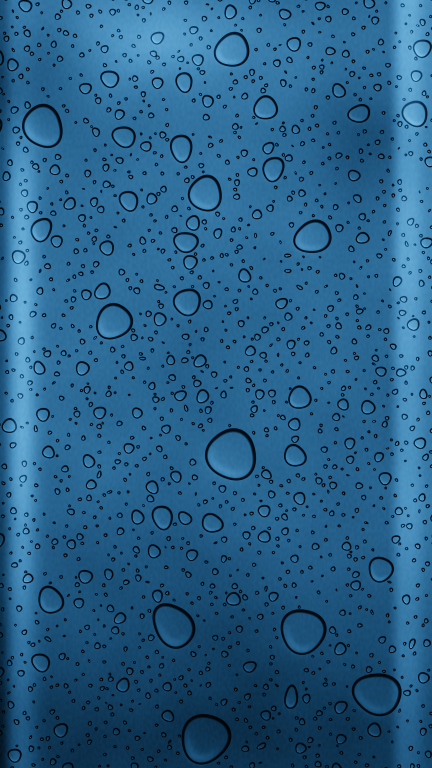
Reproduce this texture procedurally as a Shadertoy shader.

```glsl
// Water drops on a blue metal sheet with a bright fold along each side.
// Five jittered, rotated grids hold drops from large to tiny; a small drop is
// dropped when a larger one is in its way. One tone value drives the colour.

const int LAYERS = 5;
const float LARGEST_CELL = 0.32;
const float CELL_RATIO = 0.54;
const vec2 LIGHT_SIDE = vec2(-0.5, -0.866);

struct Drop {
    vec2 offset;   // from the drop centre to the point
    float radius;
    float dist;    // signed distance to the outline
};

vec3 hash3(vec2 p) {
    vec3 q = fract(p.xyx * vec3(0.1031, 0.103, 0.0973));
    q += dot(q, q.yxz + 33.33);
    return fract((q.xxy + q.yzz) * q.zyx);
}

mat2 rotation(float a) {
    float c = cos(a), s = sin(a);
    return mat2(c, s, -s, c);
}

float bump(float x, float center, float width) {
    float d = (x - center) / width;
    return exp(-d * d);
}

float cornerSlope(vec2 cell, vec2 corner, vec2 f) {
    float a = 6.2832 * hash3(cell + corner).x;
    return dot(vec2(cos(a), sin(a)), f - corner);
}

float gradientNoise(vec2 p) {
    vec2 i = floor(p), f = fract(p);
    vec2 u = f * f * f * (f * (f * 6.0 - 15.0) + 10.0);
    float low = mix(cornerSlope(i, vec2(0, 0), f), cornerSlope(i, vec2(1, 0), f), u.x);
    float high = mix(cornerSlope(i, vec2(0, 1), f), cornerSlope(i, vec2(1, 1), f), u.x);
    return mix(low, high, u.y);
}

// Brightness of the dry sheet; p.x spans 0..1, v is the height from 0 to 1
float sheetTone(vec2 p, float v) {
    float tone = mix(0.20, 0.405, smoothstep(-0.02, 0.42, v));
    tone += 0.04 * smoothstep(0.4, 0.95, v);

    // Bright folds and dark outer edges
    float leftGain = mix(0.13, 0.24, smoothstep(0.0, 0.4, v)) * (1.0 - 0.8 * smoothstep(0.68, 0.9, v));
    tone += leftGain * bump(p.x, 0.052, 0.034);
    float rightFold = smoothstep(0.895, 0.935, p.x) * (1.0 - 0.6 * smoothstep(0.95, 1.0, p.x));
    tone += mix(0.15, 0.24, v) * rightFold;
    tone -= 0.13 * (1.0 - smoothstep(0.0, 0.035, p.x));

    // Reflections near the top and soft clouds
    tone += 0.19 * bump(p.x, 0.38, 0.2) * bump(v, 0.95, 0.06);
    tone -= 0.11 * bump(p.x, 0.85, 0.14) * bump(v, 0.83, 0.07);
    tone -= 0.10 * bump(p.x, 0.08, 0.12) * bump(v, 0.9, 0.09);
    tone += 0.07 * gradientNoise(p * 3.0 + 7.0) + 0.03 * gradientNoise(p * 8.0);
    return tone + 0.025 * gradientNoise(p * vec2(150.0, 90.0));
}

// The one drop that may live in the grid cell around p
Drop dropAt(vec2 p, int layer, float height) {
    float level = float(layer);
    float cell = LARGEST_CELL * pow(CELL_RATIO, level);
    mat2 turn = rotation(0.4 + 1.3 * level);
    vec2 g = turn * p / cell;
    vec2 id = floor(g) + 50.0 + 131.0 * level;
    vec3 place = hash3(id);
    vec3 form = hash3(id + 517.3);

    vec2 local = (fract(g) - 0.5 - (place.xy - 0.5) * 0.56) * cell;
    Drop d;
    d.offset = local * turn;
    d.radius = cell * mix(0.115, 0.195, form.x);

    // Turned oval with a wobbly outline
    vec2 q = rotation(6.2832 * form.y) * local;
    float stretch = 1.0 + 0.3 * form.z + 0.5 * step(0.94, form.z);
    q.x *= stretch;
    float len = max(length(q), 1e-5);
    float wobble = 1.0 + 0.05 * sin(3.0 * atan(q.y, q.x) + 20.0 * form.x);
    d.dist = (len - d.radius * wobble) * len / max(length(vec2(q.x * stretch, q.y)), 1e-5);

    // Larger drops are rare in a belt across the middle
    float density = min(0.42 + 0.13 * level, 0.65);
    float belt = bump((p - d.offset).y / height, 0.52, 0.075);
    density *= 1.0 - 0.85 * belt * step(level, 1.5);
    if (place.z > density) d.dist = 1.0;
    return d;
}

bool isClear(Drop d, vec2 center, int layer, float height) {
    for (int j = 0; j < layer; j++) {
        if (dropAt(center, j, height).dist < d.radius * 1.2) return false;
    }
    return true;
}

// Lit body, pale inner crescent and dark rim
float shadeDrop(float tone, Drop d, float pixel) {
    float body = smoothstep(0.7 * pixel, -0.7 * pixel, d.dist);
    float light = dot(d.offset / d.radius, LIGHT_SIDE);
    float crescent = bump(-d.dist / d.radius, 0.28, 0.16) * max(light, 0.0);
    float inner = tone + 0.025 + 0.035 * light + 0.11 * crescent;

    float rimWidth = (0.0023 + 0.075 * d.radius) * (1.0 - 0.3 * light);
    float rim = 1.0 - smoothstep(0.6 * rimWidth, 1.4 * rimWidth, -d.dist);
    float rimStrength = mix(0.9, 0.55, smoothstep(0.48, 0.66, tone));
    float glow = 0.05 * exp(-max(d.dist, 0.0) / (0.12 * d.radius)) * clamp(light, 0.0, 1.0);
    return mix(tone + glow, inner * (1.0 - rimStrength * rim), body);
}

vec3 blueSteel(float tone) {
    float t = clamp(tone, 0.0, 1.0);
    return vec3(t * (0.10 + 0.74 * t), t, t * (1.72 - 0.72 * t));
}

void mainImage(out vec4 fragColor, in vec2 fragCoord) {
    vec2 p = fragCoord / iResolution.x;
    float height = iResolution.y / iResolution.x;
    float tone = sheetTone(p, p.y / height);
    for (int i = LAYERS - 1; i >= 0; i--) {
        Drop d = dropAt(p, i, height);
        if (d.dist < d.radius && isClear(d, p - d.offset, i, height)) {
            tone = shadeDrop(tone, d, 1.0 / iResolution.x);
        }
    }
    fragColor = vec4(blueSteel(tone), 1.0);
}
```
